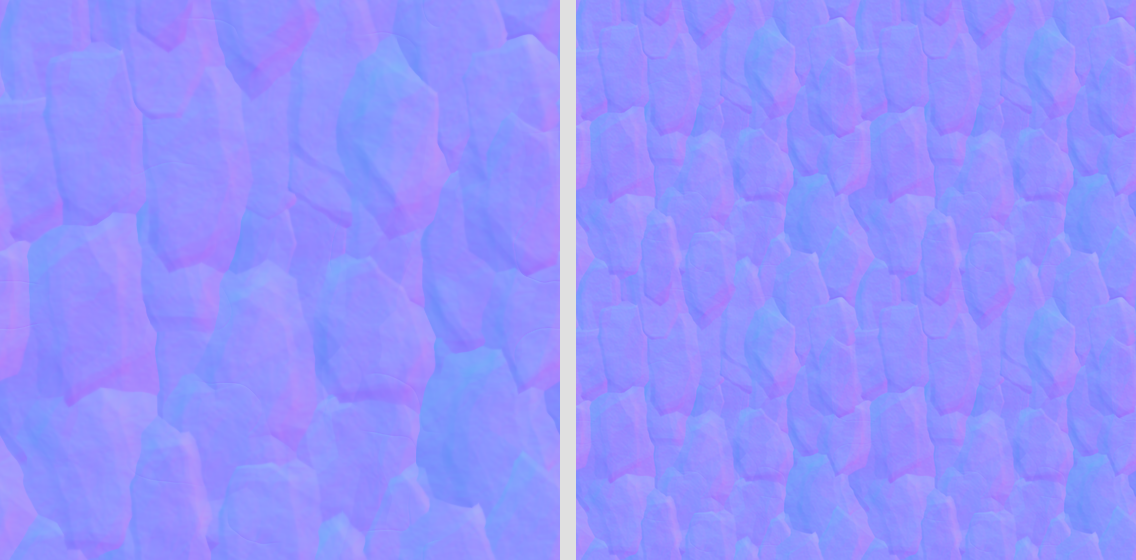
Left: one tile. Right: repeated 2 by 2.
Give the GLSL for this texture map, as a Shadertoy shader.

```glsl
// Tangent-space normal map of a cliff built from tall, overlapping faceted stones.
// Every stone is a convex polygon with bevelled sides; random layers decide which
// lies in front. Chips, cracks and wrapped noise roughen the faces. Tiles both ways.

#define GRID vec2(8.0, 5.0)      // stones per tile, even number of columns
#define STONE vec2(0.066, 0.142) // mean half size of a stone
#define SIDES 8                  // bevelled sides per stone
#define BEVEL 0.036              // mean bevel width
#define FACET 0.038              // slope of the bevels
#define RIM 0.050                // extra slope along the outline
#define TILT 0.034               // random lean of whole stones
#define CHIP 0.056               // random lean of small chips
#define ROUGH 0.012              // slope of the fine relief
#define WARP 0.020               // waviness of the outlines
#define LAYER_SHARPNESS 80.0     // crispness where stones overlap
#define FLAT_TONE vec2(0.575, 0.573)

const float TAU = 6.2832;

// Whole cell numbers wrapped into the tile; the half guards against rounding
vec2 wrap(vec2 cell, vec2 cells) {
    return floor(mod(cell + 0.5, cells));
}

vec3 hash3(vec2 cell, float salt) {
    vec2 q = cell + vec2(17.0, 31.0) * (salt + 1.0);
    vec3 p = fract(q.xyx * vec3(0.1031, 0.1030, 0.0973));
    p += dot(p, p.yxz + 33.33);
    return fract((p.xxy + p.yzz) * p.zyx);
}

// Value noise that repeats after a whole number of cells
float noise(vec2 uv, vec2 cells, float salt) {
    vec2 p = uv * cells, i = floor(p), f = p - i;
    f = f * f * f * (f * (f * 6.0 - 15.0) + 10.0);
    vec2 a = wrap(i, cells), b = wrap(i + 1.0, cells);
    float low = mix(hash3(a, salt).x, hash3(vec2(b.x, a.y), salt).x, f.x);
    float high = mix(hash3(vec2(a.x, b.y), salt).x, hash3(b, salt).x, f.x);
    return mix(low, high, f.y);
}

vec2 warp(vec2 uv) {
    vec2 bend = vec2(0.0);
    float amount = WARP;
    for (float f = 8.0; f < 70.0; f *= 2.0) {
        bend += amount * (vec2(noise(uv, vec2(f), 40.0), noise(uv, vec2(f), 41.0)) - 0.5);
        amount *= 0.48;
    }
    return uv + bend;
}

// Fine relief: octaves of noise and a few thin cracks
float relief(vec2 uv) {
    float h = 0.0;
    for (float f = 8.0; f < 130.0; f *= 2.0)
        h += ROUGH * noise(uv, vec2(f), 50.0 + f) / f;
    float line = abs(noise(uv, vec2(6.0, 11.0), 60.0) - 0.5);
    float mask = smoothstep(0.45, 0.7, noise(uv, vec2(7.0), 61.0));
    return h - 0.00014 * mask * exp(-60.0 * line);
}

// Small cells, each leaning its own way
vec2 chipSlope(vec2 uv) {
    vec2 cells = vec2(16.0, 11.0), p = uv * cells, base = floor(p), sum = vec2(0.0);
    float total = 0.0;
    for (int y = -1; y <= 1; y++)
    for (int x = -1; x <= 1; x++) {
        vec2 id = base + vec2(x, y);
        vec3 r = hash3(wrap(id, cells), 70.0);
        vec3 lean = hash3(wrap(id, cells), 71.0);
        vec2 d = p - id - r.xy;
        float w = exp(-45.0 * dot(d, d));
        sum += w * (lean.xy - 0.5) * CHIP * r.z;
        total += w;
    }
    return sum / max(total, 1e-30);
}

// Slope of one stone (xy) and signed distance to its outline (z)
vec3 stone(vec2 p, vec2 id) {
    vec3 r = hash3(id, 1.0);
    vec2 size = STONE * (0.7 + 0.5 * hash3(id, 2.0).xy);
    vec2 slope = (r.xy - 0.5) * TILT;
    float outline = -1.0;
    for (int i = 0; i < SIDES; i++) {
        vec3 side = hash3(id, 3.0 + float(i));
        float angle = TAU * (float(i) + 0.7 * side.x) / float(SIDES);
        vec2 n = normalize(vec2(cos(angle), 0.6 * sin(angle)));
        // Reach lies between that of an ellipse and that of a box
        float reach = mix(length(n * size), dot(abs(n), size), 0.5);
        float d = dot(p, n) - reach * (0.76 + 0.32 * side.y);
        float width = BEVEL * (0.2 + side.z);
        float steep = fract(side.z * 7.0);
        slope += n * FACET * mix(0.4, 1.6, steep * steep) * smoothstep(-0.004, 0.005, d + width);
        slope += n * RIM * smoothstep(-0.007, 0.0, d);
        outline = max(outline, d);
    }
    return vec3(slope, outline);
}

// Layered stones, blended softly by their depth
vec2 stoneSlope(vec2 uv) {
    vec2 g = uv * GRID, sum = vec2(0.0);
    float total = 0.0;
    for (int x = -1; x <= 1; x++)
    for (int y = -1; y <= 1; y++) {
        float column = floor(g.x) + float(x);
        float shift = 0.5 * wrap(vec2(column), vec2(2.0)).x;
        vec2 cell = vec2(column, floor(g.y - shift) + float(y));
        vec2 id = wrap(cell, GRID);
        vec3 r = hash3(id, 20.0);
        vec2 center = cell + vec2(0.5, 0.5 + shift) + 0.6 * (r.xy - 0.5);
        vec3 s = stone((g - center) / GRID, id);
        float depth = r.z - 12.0 * max(s.z, 0.0) - 0.5 * s.z;
        float w = exp(LAYER_SHARPNESS * (depth - 0.6));
        // Gaps between stones flatten out instead of staying steep
        sum += w * s.xy * mix(1.0, 0.5, smoothstep(0.0, 0.02, s.z));
        total += w;
    }
    return sum / max(total, 1e-36);
}

void mainImage(out vec4 fragColor, in vec2 fragCoord) {
    vec2 uv = fragCoord / iResolution.xy;
    vec2 bent = warp(uv);
    vec2 e = vec2(0.0012, 0.0);
    vec2 grain = vec2(relief(bent - e) - relief(bent + e),
                      relief(bent - e.yx) - relief(bent + e.yx)) / (2.0 * e.x);
    vec2 slope = stoneSlope(bent) + chipSlope(bent) + grain;
    slope /= 1.0 + 2.5 * length(slope);
    float z = sqrt(max(1.0 - 4.0 * dot(slope, slope), 0.0));
    fragColor = vec4(FLAT_TONE + slope, 0.5 + 0.5 * z, 1.0);
}
```
